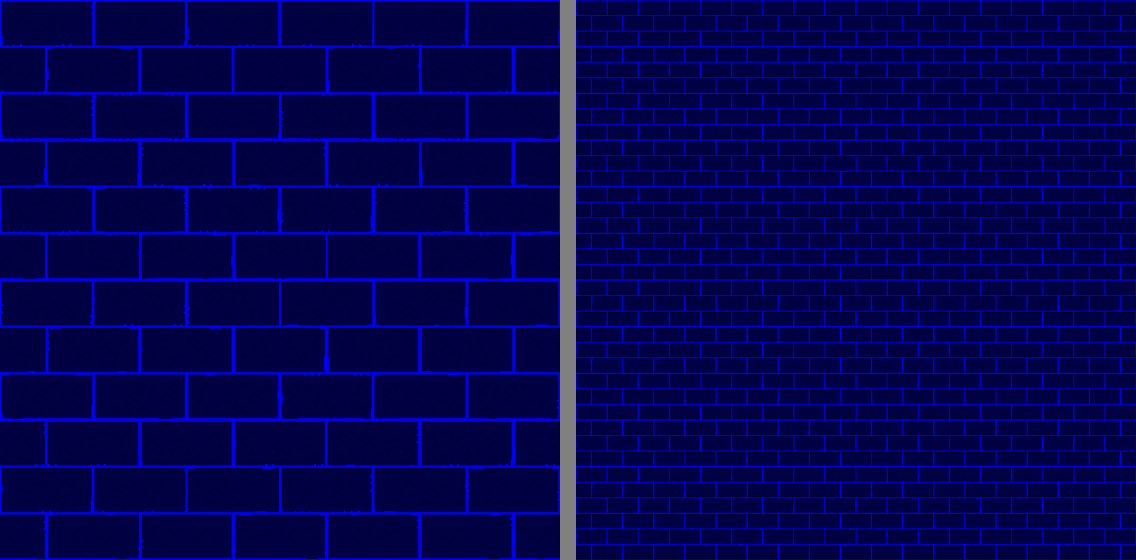
Left, the tile; right, the same tile 3 across and 3 down.
Reproduce this pattern procedurally as a Shadertoy shader.

```glsl
float hash(vec3 p) {
    p = fract(p * vec3(0.1031, 0.1130, 0.0973) + 0.17);
    p += dot(p, p.yzx + 33.33);
    return fract((p.x + p.y) * p.z);
}

// Extra mortar eating into one side of a brick, s runs along that side
float chipping(float s, float seed) {
    float patchWave = sin(s * 45.0 + seed * 6.28) + 0.3 * sin(s * 130.0 + seed * 40.0);
    float ledge = smoothstep(0.85, 0.95, patchWave) * step(seed, 0.4);
    float cluster = smoothstep(0.4, 0.6, sin(s * 70.0 + seed * 50.0));
    float nubs = smoothstep(0.45, 0.95, sin(s * 500.0 + seed * 90.0)) * cluster;
    return 0.0016 * ledge + 0.0028 * nubs * step(0.8, seed);
}

void mainImage(out vec4 fragColor, in vec2 fragCoord) {
    vec2 uv = fragCoord / iResolution.xy;

    // Running bond: 6 bricks across, 12 courses, alternate courses shifted
    vec2 grid = uv * vec2(6.0, 12.0);
    float course = floor(grid.y);
    grid.x += 0.5 * (1.0 - mod(course, 2.0));
    vec2 brick = vec2(mod(floor(grid.x), 6.0), course);
    vec2 cell = fract(grid);
    vec2 along = cell / vec2(6.0, 12.0);
    vec2 toEdge = min(cell, 1.0 - cell) / vec2(6.0, 12.0);
    vec2 side = step(0.5, cell);

    // Upright joints vary per brick side
    float uprightSeed = hash(vec3(brick, side.x + 1.0));
    float uprightHalf = mix(0.0019, 0.0032, step(0.25, hash(vec3(brick, side.x + 7.0))));
    float upright = toEdge.x - uprightHalf - chipping(along.y, uprightSeed);

    // Every third bed joint is thicker, and is worn thinner in places
    float bedSeed = hash(vec3(brick, side.y + 4.0));
    float thick = 1.0 - step(0.5, mod(course + side.y, 3.0));
    float bedWear = chipping(along.x, bedSeed) * mix(1.0, -0.7, thick);
    float bed = toEdge.y - mix(0.0022, 0.0032, thick) - bedWear;

    float gap = min(upright, bed);
    float soft = 0.0006 + 0.5 / iResolution.y;
    float mortar = 1.0 - smoothstep(-soft, soft, gap);

    // Faint mottling and a dark rim on the brick faces
    vec2 turn = uv * 6.28318531;
    float mottle = sin(turn.x * 31.0 + 2.0 * sin(turn.y * 17.0)) * sin(turn.y * 37.0 + 2.0 * sin(turn.x * 13.0));
    float rim = 1.0 - smoothstep(0.001, 0.005, gap);
    float face = (0.26 + 0.006 * mottle) * (1.0 - 0.25 * rim);

    fragColor = vec4(0.0, 0.0, mix(face, 0.98, mortar), 1.0);
}
```
